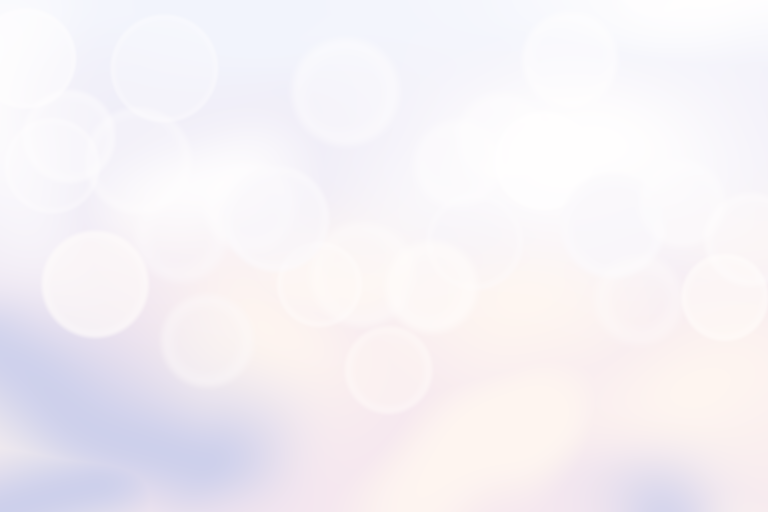
Reproduce this background procedurally as a WebGL 1 fragment shader.

```glsl
precision highp float;

uniform vec2 u_resolution;

#define DISC_COUNT 26
#define DISC_RADIUS 0.094
#define DISC_EDGE 0.006
#define WARP 0.10
#define SEED 4.0
#define SKY vec3(0.950, 0.958, 0.988)
#define LAVENDER vec3(0.930, 0.918, 0.965)
#define PINK vec3(0.960, 0.905, 0.938)
#define CREAM vec3(1.000, 0.968, 0.940)
#define BLUE vec3(0.805, 0.815, 0.922)
#define WHITE vec3(1.000, 0.996, 0.996)

float hash(float n) {
    return fract(sin(n * 12.9898 + SEED) * 4375.85);
}

vec2 gradientAt(vec2 cell) {
    float angle = 6.2832 * hash(dot(cell, vec2(1.37, 7.13)));
    return vec2(cos(angle), sin(angle));
}

float gradientNoise(vec2 p) {
    vec2 i = floor(p);
    vec2 f = p - i;
    vec2 u = f * f * f * (f * (f * 6.0 - 15.0) + 10.0);
    vec2 e = vec2(1.0, 0.0);
    float a = dot(gradientAt(i), f);
    float b = dot(gradientAt(i + e.xy), f - e.xy);
    float c = dot(gradientAt(i + e.yx), f - e.yx);
    float d = dot(gradientAt(i + e.xx), f - e.xx);
    return mix(mix(a, b, u.x), mix(c, d, u.x), u.y);
}

float glow(vec2 p, vec2 center, vec2 size) {
    vec2 d = (p - center) / size;
    return exp(-dot(d, d));
}

float streak(vec2 p, vec2 a, vec2 b, float width) {
    vec2 ab = b - a;
    float t = clamp(dot(p - a, ab) / dot(ab, ab), 0.0, 1.0);
    return glow(p, a + t * ab, vec2(width));
}

// Blurred colour fields: cool above, warm below, blue in the low corner
vec3 washes(vec2 p) {
    float drift = gradientNoise(p * 3.0 + SEED);
    vec2 q = p + WARP * vec2(drift, gradientNoise(p * 3.0 - SEED));

    vec3 color = mix(PINK, LAVENDER, smoothstep(0.3, 0.7, q.y));
    color = mix(color, SKY, smoothstep(0.72, 0.95, q.y));

    float warm = smoothstep(-0.15, 0.4, drift) * smoothstep(0.75, 0.4, q.y);
    warm = max(warm, glow(q, vec2(0.52, 0.32), vec2(0.20, 0.17)));
    warm = max(warm, glow(q, vec2(1.00, 0.40), vec2(0.26, 0.15)));
    warm = max(warm, glow(q, vec2(1.38, 0.22), vec2(0.28, 0.19)));
    color = mix(color, CREAM, 0.9 * warm);

    float cool = streak(q, vec2(-0.02, 0.32), vec2(0.38, 0.12), 0.13);
    cool = max(cool, streak(q, vec2(0.0, 0.0), vec2(0.2, 0.08), 0.11));
    cool = max(cool, 0.8 * glow(q, vec2(1.29, -0.02), vec2(0.13, 0.09)));
    color = mix(color, BLUE, cool);

    // Overexposed haze
    float haze = glow(q, vec2(1.14, 0.68), vec2(0.42, 0.19));
    haze = max(haze, 0.9 * glow(q, vec2(0.40, 0.61), vec2(0.20, 0.14)));
    haze = max(haze, glow(q, vec2(1.42, 1.0), vec2(0.40, 0.15)));
    haze = max(haze, 0.9 * glow(q, vec2(0.0, 0.80), vec2(0.15, 0.28)));
    return mix(color, WHITE, haze);
}

// Translucent round highlights with a faint bright rim
vec3 addDiscs(vec3 color, vec2 p, float aspect) {
    for (int i = 0; i < DISC_COUNT; i++) {
        float n = float(i) + 1.0;
        float spread = hash(n * 1.7) + hash(n * 2.3 + 5.0) - 1.0;
        vec2 center = vec2(fract(n * 0.618) * aspect, 0.60 + 0.55 * spread);
        float radius = DISC_RADIUS * mix(0.88, 1.12, hash(n + 31.0));
        float edge = DISC_EDGE * mix(0.7, 2.2, hash(n + 47.0));

        float d = length(p - center) - radius;
        float inside = 1.0 - smoothstep(-edge, edge, d);
        float rim = inside * smoothstep(-3.5 * edge, -edge, d);

        float strength = mix(0.18, 0.75, pow(hash(n + 63.0), 1.6));
        strength *= mix(0.6, 1.0, smoothstep(0.2, 0.6, center.y));
        vec3 tint = mix(mix(CREAM, WHITE, 0.3), WHITE, smoothstep(0.3, 0.6, center.y));
        tint = mix(tint, LAVENDER, 0.35 * step(0.8, hash(n + 79.0)));

        color = mix(color, tint, inside * strength);
        color = mix(color, WHITE, 0.22 * rim);
    }
    return color;
}

void main() {
    vec2 p = gl_FragCoord.xy / u_resolution.y;
    float aspect = u_resolution.x / u_resolution.y;
    vec2 field = vec2(p.x * 1.5 / aspect, p.y);
    vec3 color = addDiscs(washes(field), p, aspect);
    gl_FragColor = vec4(color, 1.0);
}
```
